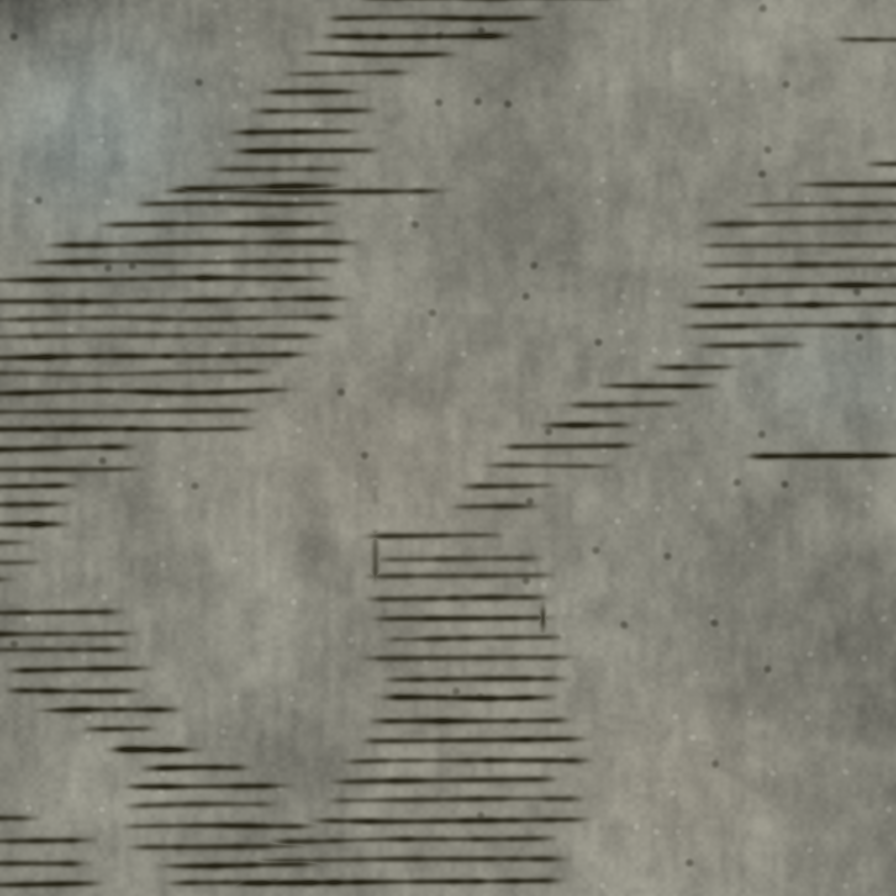
A Shadertoy shader for this texture:

```glsl
// Weathered grey-green plaster crossed by bands of thin, dark horizontal hatching.
// Each band repeats one worn stroke at a fixed pitch, cut to left and right limits
// that change with height; layered noise, streaks and flecks form the ground.

float hash(vec2 p) {
    vec3 q = fract(p.xyx * vec3(0.1031, 0.103, 0.0973));
    q += dot(q, q.yzx + 33.33);
    return fract((q.x + q.y) * q.z);
}

float noise(vec2 p) {
    vec2 i = floor(p), f = fract(p);
    f = f * f * (3.0 - 2.0 * f);
    return mix(mix(hash(i), hash(i + vec2(1, 0)), f.x),
               mix(hash(i + vec2(0, 1)), hash(i + vec2(1, 1)), f.x), f.y);
}

float fbm(vec2 p) {
    float sum = 0.0, amp = 0.5;
    for (int i = 0; i < 5; i++) {
        sum += amp * noise(p);
        p = mat2(1.6, 1.2, -1.2, 1.6) * p + 17.3;
        amp *= 0.55;
    }
    return sum / 1.06;
}

float ramp(float a, float b, float t) { return clamp((t - a) / (b - a), 0.0, 1.0); }

float blob(vec2 p, vec2 centre, vec2 size) {
    vec2 d = (p - centre) / size;
    return exp(-dot(d, d));
}

// Left and right limits of a band at depth y below the top edge
vec2 bandSpan(int band, float y) {
    if (band == 0)      // upper left diagonal
        return vec2(0.39 - 0.14 * ramp(0.0, 0.17, y) - 0.3 * ramp(0.17, 0.33, y),
                    0.68 - 0.26 * ramp(0.0, 0.11, y) - 0.04 * ramp(0.11, 0.36, y)
                    - 0.11 * ramp(0.36, 0.48, y) - 0.13 * ramp(0.48, 0.505, y)
                    - 0.11 * ramp(0.52, 0.6, y));
    if (band == 1)      // right diagonal
        return vec2(0.96 - 0.17 * ramp(0.18, 0.25, y) - 0.03 * ramp(0.25, 0.39, y)
                    - 0.15 * ramp(0.39, 0.455, y) - 0.11 * ramp(0.47, 0.55, y),
                    y < 0.378 ? 1.06 : 0.905 - 0.155 * ramp(0.385, 0.45, y)
                    - 0.14 * ramp(0.45, 0.565, y));
    if (band == 2)      // lower centre column
        return vec2(0.415 - 0.03 * ramp(0.75, 0.87, y) - 0.13 * ramp(0.87, 0.99, y),
                    0.585 + 0.055 * ramp(0.6, 0.77, y));
    if (band == 3)      // lower left diagonal
        return vec2(-0.05 + 0.2 * ramp(0.72, 0.86, y) + 0.04 * ramp(0.93, 1.0, y),
                    0.13 + 0.08 * ramp(0.69, 0.84, y) + 0.1 * ramp(0.84, 0.86, y)
                    + 0.04 * ramp(0.87, 0.95, y));
    return vec2(-0.06, 0.04 + 0.06 * ramp(0.915, 0.94, y));
}

// One worn stroke with tapered ends
float stroke(vec2 p, float y, vec2 span, float seed) {
    float bend = 0.003 * (noise(vec2(p.x * 9.0, seed * 5.7)) - 0.5);
    float d = p.y - y - bend + 0.007 * (p.x - 0.5 * (span.x + span.y));
    float wear = noise(vec2(p.x * 22.0, seed * 7.3)) * 0.6
               + noise(vec2(p.x * 75.0, seed * 3.1)) * 0.4;
    float width = 0.0028 + 0.0014 * wear;
    float ends = smoothstep(-0.006, 0.025, p.x - span.x)
               * smoothstep(-0.006, 0.03, span.y - p.x);
    return exp(-d * d / (width * width)) * ends * (0.4 + 0.75 * wear);
}

float hatch(vec2 p, int band, float first, float pitch, float count) {
    float k = clamp(round((p.y - first) / pitch), 0.0, count - 1.0);
    float seed = k + 41.0 * float(band) + 3.0;
    float y = first + k * pitch;
    vec2 loose = vec2(hash(vec2(seed, 2.0)), hash(vec2(seed, 9.0))) - 0.5;
    vec2 span = bandSpan(band, y) + loose * vec2(0.035, 0.055);
    y += 0.003 * (hash(vec2(seed, 5.0)) - 0.5);
    return stroke(p, y, span, seed) * (0.72 + 0.4 * hash(vec2(seed, 7.0)));
}

float flecks(vec2 p, float cells, float rarity) {
    vec2 id = floor(p * cells), f = fract(p * cells);
    vec2 c = 0.3 + 0.4 * vec2(hash(id + 3.0), hash(id + 8.0));
    return step(rarity, hash(id)) * smoothstep(0.26, 0.03, length(f - c));
}

void mainImage(out vec4 fragColor, in vec2 fragCoord) {
    vec2 p = fragCoord / iResolution.xy;
    p.y = 1.0 - p.y;

    // Plaster: broad mottling, vertical streaks and fine grain
    float tone = 0.53 + 0.17 * (fbm(p * 7.0) - 0.5) + 0.11 * (fbm(p * 32.0 + 9.0) - 0.5);
    tone += 0.045 * (noise(p * vec2(110.0, 28.0)) - 0.5) + 0.04 * (noise(p * 170.0) - 0.5);
    float warm = blob(p, vec2(0.42, 0.51), vec2(0.2, 0.12)) + blob(p, vec2(0.76, 0.87), vec2(0.13, 0.12))
               + 0.6 * blob(p, vec2(0.5, 0.8), vec2(0.12, 0.2));
    float cool = blob(p, vec2(0.1, 0.15), vec2(0.13, 0.12)) + 0.5 * blob(p, vec2(0.95, 0.42), vec2(0.13, 0.07));
    tone += 0.03 * warm - 0.13 * blob(p, vec2(0.0), vec2(0.1, 0.06))
          - 0.06 * blob(p, vec2(1.0, 0.73), vec2(0.1, 0.16)) - 0.035 * blob(p, vec2(0.14, 0.42), vec2(0.2, 0.12))
          - 0.07 * blob(p, vec2(0.35, 0.62), vec2(0.025, 0.035)) - 0.03 * blob(p, vec2(0.57, 0.27), vec2(0.1, 0.08));
    vec3 col = tone * vec3(1.0, 0.995, 0.915);
    col += warm * vec3(0.012, 0.003, 0.0) + cool * vec3(-0.025, 0.005, 0.03);
    col += 0.07 * flecks(p, 47.0, 0.95) - 0.16 * flecks(p + 0.37, 38.0, 0.965);

    // Hatched bands and isolated strokes
    float ink = hatch(p, 0, -0.0014, 0.02094, 32.0);
    ink = max(ink, hatch(p, 1, 0.1823, 0.02253, 18.0));
    ink = max(ink, hatch(p, 2, 0.599, 0.0226, 18.0));
    ink = max(ink, hatch(p, 3, 0.6836, 0.0216, 15.0));
    ink = max(ink, hatch(p, 4, 0.9154, 0.0238, 4.0));
    ink = max(ink, stroke(p, 0.508, vec2(0.83, 1.06), 211.0) * 1.1);
    ink = max(ink, stroke(p, 0.043, vec2(0.93, 1.06), 223.0));
    ink = max(ink, stroke(p, 0.213, vec2(0.18, 0.5), 227.0));

    // Short uprights beside the centre column
    float broken = smoothstep(0.3, 0.65, noise(vec2(p.y * 38.0, 4.0)));
    ink = max(ink, 0.65 * broken * blob(p, vec2(0.419, 0.665), vec2(0.004, 0.085)));
    ink = max(ink, 0.7 * blob(p, vec2(0.606, 0.69), vec2(0.0035, 0.014)));

    col = mix(col, vec3(0.13, 0.12, 0.07), clamp(ink, 0.0, 0.95));
    fragColor = vec4(clamp(col, 0.0, 1.0), 1.0);
}
```
